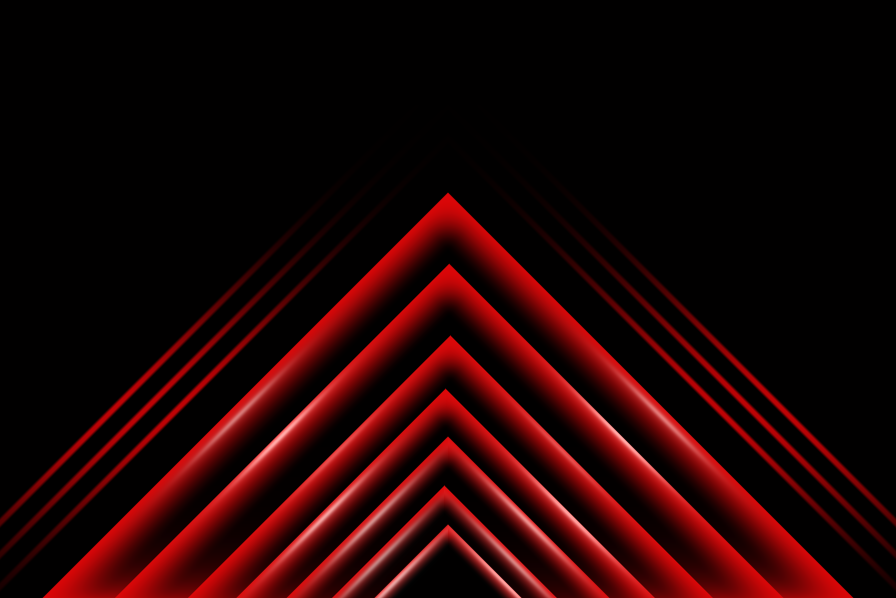
Give the GLSL for this background, as a Shadertoy shader.

```glsl
// Nested red chevrons on black, rising from the lower edge, with three faint beams outside.
// Each chevron is a 45 degree triangle holding a soft dark core, so only its rim glows;
// narrow gaussian streaks add a pale sheen to both slopes. Unit: canvas height.

const int CHEVRONS = 7;
const int BEAMS = 3;

const vec3 BACKDROP = vec3(0.004, 0.0, 0.0);
const vec3 RIM_RED = vec3(0.86, 0.025, 0.03);
const vec3 BEAM_RED = vec3(0.74, 0.01, 0.02);
const vec3 SHEEN = vec3(0.30, 0.82, 0.80);

const float OUTER_REACH = 0.100;   // depth of the rim glow, outermost chevron
const float INNER_REACH = 0.038;   // and innermost
const float BASE_GLOW = 0.72;      // red rising from the lower edge
const float BASE_HEIGHT = 0.045;

const float BEAM_TOP = 0.875;      // apex of the outermost beam
const float BEAM_STEP = 0.0535;
const float BEAM_HALF = 0.0095;
const float BEAM_PEAK = 0.316;     // height at which the beams are brightest
const float BEAM_SPREAD = 0.147;

// Apex of each chevron: offset from the centre line, height
const vec2 APEX[CHEVRONS] = vec2[](
    vec2(0.0, 0.678), vec2(0.002, 0.559), vec2(0.004, 0.439), vec2(-0.004, 0.350),
    vec2(0.0, 0.270), vec2(-0.006, 0.188), vec2(0.0, 0.123));

// Streak of each chevron: height, left inset, right inset, strength
const vec4 STREAK[CHEVRONS] = vec4[](
    vec4(0.303, 0.023, 0.018, 0.55), vec4(0.268, 0.008, 0.003, 0.80),
    vec4(0.244, 0.006, 0.006, 0.35), vec4(0.137, 0.012, 0.004, 0.75),
    vec4(0.127, 0.016, 0.010, 0.65), vec4(0.062, 0.016, 0.012, 0.60),
    vec4(0.025, 0.008, 0.003, 0.75));

float gauss(float x, float width) {
    float t = x / width;
    return exp(-0.5 * t * t);
}

// Rim glow: what is left outside a core softened against both slopes and the base
float rimGlow(vec2 q, float y, float reach, float depthIndex) {
    float leftSlope = smoothstep(-0.1 * reach, reach, q.x - q.y);
    float rightSlope = smoothstep(-0.1 * reach, reach, -q.x - q.y);
    float base = 1.0 - BASE_GLOW * (1.0 - depthIndex) * exp(-y / BASE_HEIGHT);
    return 1.0 - leftSlope * rightSlope * base;
}

// Pale sheen: a bright core inside a wider halo, tapering along the slope
float sheen(float side, float depth, float y, vec4 streak) {
    float offset = depth - (side < 0.0 ? streak.y : streak.z);
    float core = gauss(offset, 0.0045) * gauss(y - streak.x, 0.048);
    float halo = gauss(offset, 0.012) * gauss(y - streak.x, 0.085);
    return streak.w * (0.75 * core + 0.25 * halo);
}

void mainImage(out vec4 fragColor, in vec2 fragCoord) {
    float pixel = 1.0 / iResolution.y;
    vec2 p = (fragCoord - vec2(0.5 * iResolution.x, 0.0)) * pixel;
    vec3 color = BACKDROP;

    // Thin beams, fading toward both ends
    float beamLight = gauss(p.y - BEAM_PEAK, BEAM_SPREAD);
    for (int i = 0; i < BEAMS; i++) {
        float d = abs(BEAM_TOP - BEAM_STEP * float(i) - p.y - abs(p.x));
        float line = 1.0 - smoothstep(0.25 * BEAM_HALF, BEAM_HALF + pixel, d);
        color += BEAM_RED * line * beamLight;
    }

    // Chevrons, each covering the one outside it
    for (int i = 0; i < CHEVRONS; i++) {
        float depthIndex = float(i) / float(CHEVRONS - 1);
        float reach = mix(OUTER_REACH, INNER_REACH, depthIndex);
        vec2 q = p - APEX[i];
        float depth = -q.y - abs(q.x);
        vec3 face = BACKDROP + RIM_RED * rimGlow(q, p.y, reach, depthIndex);
        face += SHEEN * sheen(q.x, depth, p.y, STREAK[i]);
        color = mix(color, face, smoothstep(-pixel, pixel, depth));
    }

    fragColor = vec4(clamp(color, 0.0, 1.0), 1.0);
}
```
